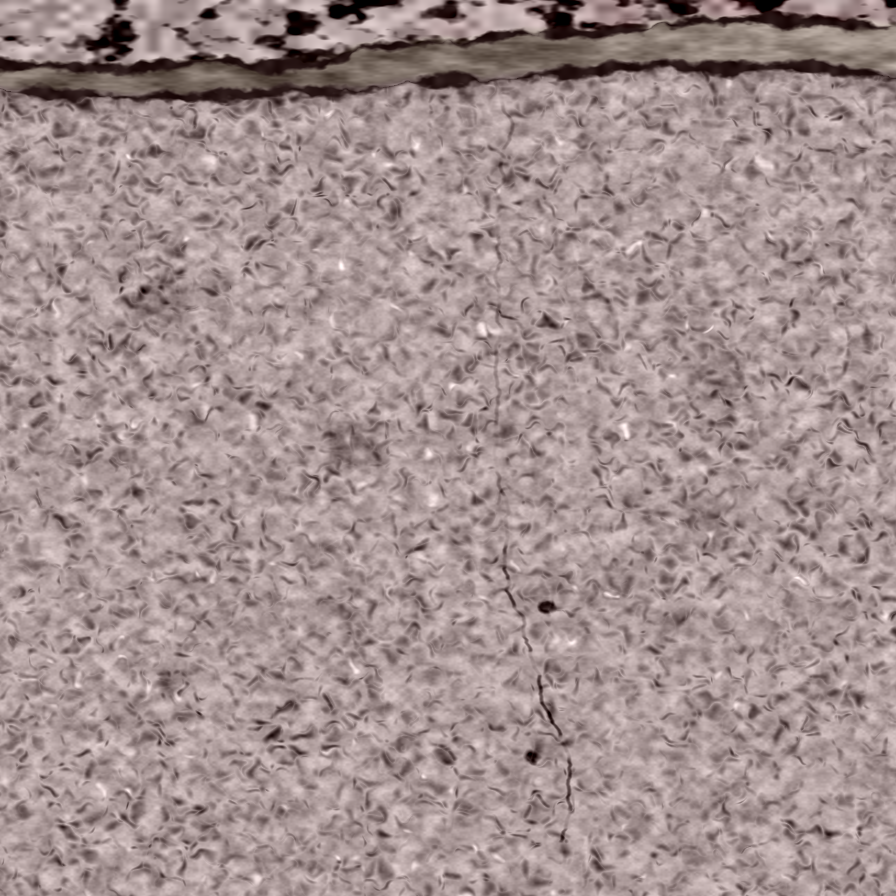
Give the GLSL for this texture, as a Shadertoy shader.

```glsl
// Weathered mauve-grey stone with dark flecks, a thin crack and a charred layered top edge.

const vec3  TINT         = vec3(0.0, -0.07, -0.072); // offset from tone to colour
const float BASE_TONE    = 0.715;
const float MOTTLE       = 0.40;
const float FLECK_CELLS  = 52.0;
const float FLECK_DEPTH  = 0.44;
const float SPECK_CELLS  = 34.0;
const float SPECK_LIGHT  = 0.30;
const float CRACK_WIDTH  = 0.0036;
const float STRIP_TONE   = 0.43;
const float CHAR_TONE    = 0.08;
const int   STAIN_COUNT  = 8;

float hash(vec2 p) {
    return fract(sin(dot(p, vec2(127.1, 311.7))) * 43758.5453);
}

float noise(vec2 p) {
    vec2 i = floor(p), f = fract(p);
    f = f * f * (3.0 - 2.0 * f);
    return mix(mix(hash(i), hash(i + vec2(1, 0)), f.x),
               mix(hash(i + vec2(0, 1)), hash(i + vec2(1, 1)), f.x), f.y);
}

float fbm(vec2 p) {
    return 0.55 * noise(p) + 0.3 * noise(p * 2.1 + 7.3) + 0.15 * noise(p * 4.3 + 3.1);
}

// Randomly turned soft ellipses, one per cell; halfSize is in cell units.
float flecks(vec2 p, float cells, float share, vec2 halfSize) {
    p *= cells;
    vec2 cell = floor(p);
    float cover = 0.0;
    for (int y = -1; y <= 1; y++)
    for (int x = -1; x <= 1; x++) {
        vec2 id = cell + vec2(x, y);
        vec2 jitter = vec2(hash(id + 11.3), hash(id + 47.9));
        vec2 d = p - id - jitter;
        float turn = hash(id + 5.7) * 2.0 - 1.0;
        float angle = -0.25 + 1.6 * turn * abs(turn);
        float c = cos(angle), s = sin(angle);
        d = vec2(c * d.x + s * d.y, c * d.y - s * d.x);
        d /= halfSize * mix(0.65, 1.3, hash(id + 83.1));
        float strength = mix(0.2, 1.0, hash(id + 29.5)) * step(hash(id + 61.7), share);
        cover = max(cover, strength * (1.0 - smoothstep(0.0, 1.4, length(d))));
    }
    return cover;
}

// Broad worn patches, with every fourth one a small deep pit.
float stains(vec2 p) {
    float dark = 0.0;
    for (int i = 0; i < STAIN_COUNT; i++) {
        float k = float(i);
        vec2 centre = vec2(0.1, 0.12) + vec2(0.8, 0.6) * fract(0.35 + k * vec2(0.755, 0.57));
        bool pit = i % 4 == 3;
        float radius = pit ? 0.011 : mix(0.028, 0.045, hash(vec2(k, 3.0)));
        float depth = pit ? 0.5 : mix(0.12, 0.32, hash(vec2(k, 9.0)));
        float d = length((p - centre) * vec2(1.0, 1.25)) / radius;
        d += 1.1 * (fbm(p * 70.0) - 0.5);
        float grain = pit ? 1.0 : mix(0.3, 1.2, noise(p * 110.0));
        dark = max(dark, depth * grain * (1.0 - smoothstep(0.4, 1.1, d)));
    }
    return dark;
}

float crack(vec2 p) {
    float path = 0.56 + 0.075 * smoothstep(0.4, 0.08, p.y);
    path += 0.02 * (noise(vec2(p.y * 14.0, 2.0)) - 0.5) + 0.012 * (fbm(vec2(p.y * 65.0, 8.0)) - 0.5);
    float line = 1.0 - smoothstep(0.1, 1.0, abs(p.x - path) / CRACK_WIDTH);
    float gaps = mix(0.25, 1.0, smoothstep(0.3, 0.6, noise(vec2(p.y * 75.0, 5.0))));
    float reach = mix(1.0, 0.4, smoothstep(0.38, 0.48, p.y)) * smoothstep(0.02, 0.08, p.y);
    return line * gaps * reach;
}

float stoneTone(vec2 p) {
    vec2 q = p + 0.015 * (vec2(noise(p * 80.0), noise(p * 80.0 + 40.0)) - 0.5);
    float tone = BASE_TONE + MOTTLE * (fbm(p * vec2(75.0, 95.0)) - 0.5);
    float density = mix(0.7, 1.1, noise(p * 7.0 + 20.0)) * mix(0.5, 1.4, noise(p * 28.0));
    float dark = flecks(q, FLECK_CELLS, 0.85, vec2(0.5, 0.25));
    dark = max(dark, 0.75 * flecks(q + 3.7, FLECK_CELLS * 1.4, 0.6, vec2(0.45, 0.28)));
    tone -= FLECK_DEPTH * density * dark;
    tone += SPECK_LIGHT * flecks(q + 8.1, SPECK_CELLS, 0.2, vec2(0.2, 0.16));
    return tone - stains(p) - 0.4 * crack(p);
}

// Ragged charred line that swells, thins and breaks along its length.
float charLine(vec2 p, float offset, float seed) {
    float swell = fbm(vec2(p.x * 22.0, seed));
    float width = mix(-0.003, 0.012, swell) + 0.007 * (fbm(p * vec2(60.0, 90.0) + seed) - 0.5);
    return 1.0 - smoothstep(-0.003, 0.003, abs(offset) - width);
}

void mainImage(out vec4 fragColor, in vec2 fragCoord) {
    vec2 p = fragCoord / iResolution.xy;
    float depth = 1.0 - p.y;
    float ragged = 0.012 * (fbm(p * vec2(50.0, 70.0)) - 0.5);

    // Two wavy seams bound the grey strip under the flaking crust.
    float lower = 0.106 - 0.028 * smoothstep(0.25, 0.65, p.x) + 0.024 * (fbm(vec2(p.x * 10.0, 1.0)) - 0.5);
    float upper = 0.071 - 0.048 * smoothstep(0.25, 0.8, p.x) + 0.024 * (fbm(vec2(p.x * 9.0, 6.0)) - 0.5);
    float belowLower = depth - lower + ragged;
    float belowUpper = depth - upper + ragged;

    float crustNoise = fbm(p * vec2(30.0, 62.0));
    float crust = mix(CHAR_TONE, 0.74, smoothstep(0.26, 0.48, crustNoise));
    crust += 0.35 * (noise(p * vec2(70.0, 110.0)) - 0.6);
    float strip = STRIP_TONE + 0.5 * (fbm(p * vec2(32.0, 95.0)) - 0.5) + 0.14 * smoothstep(0.4, 0.9, p.x);

    float tone = mix(strip, stoneTone(p), smoothstep(-0.004, 0.004, belowLower));
    tone -= 0.25 * smoothstep(0.022, 0.0, belowLower) * step(0.0, belowLower) * noise(p * 80.0);
    tone = mix(crust, tone, smoothstep(-0.003, 0.003, belowUpper));
    float charred = max(charLine(p, belowLower, 3.0), charLine(p, belowUpper, 12.0));
    tone = mix(tone, CHAR_TONE + 0.12 * noise(p * 100.0), charred);

    // The crust flushes pink toward the right; the strip leans olive.
    float crustMask = smoothstep(0.0, -0.01, belowUpper);
    float flush = crustMask * smoothstep(0.4, 0.65, p.x) * noise(p * 30.0);
    float olive = (1.0 - crustMask) * smoothstep(0.0, -0.01, belowLower) * (1.0 - charred);
    vec3 colour = tone + TINT - flush * vec3(0.06, 0.12, 0.11) + olive * vec3(0.0, 0.015, -0.02);
    fragColor = vec4(clamp(colour, 0.0, 1.0), 1.0);
}
```
